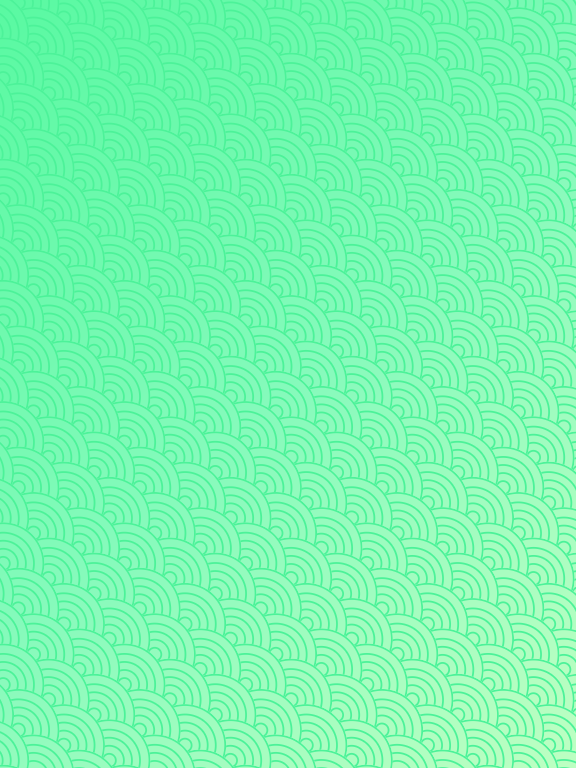
Give the GLSL for this pattern, as a WebGL 2 fragment shader.

```glsl
#version 300 es
precision highp float;
// Diagonal overlapping wave scales in fine green line over a mint gradient.

uniform vec2 u_resolution;
out vec4 fragColor;

const float SCALE_SIZE = 0.0744;           // half the scale spacing, in canvas widths
const vec2 ANCHOR = vec2(0.4526, 0.6970);  // centre of one scale
const float OUTER_RADIUS = 0.94;           // radii and widths in scale units
const float LINE_WIDTH = 0.042;

const vec3 LINE_GREEN = vec3(0.30, 0.95, 0.60);
const vec3 CORNER_GREEN = vec3(0.35, 0.975, 0.635);
const vec3 MINT = vec3(0.55, 0.98, 0.75);
const vec3 PALE_LIME = vec3(0.74, 1.00, 0.76);

// Antialiased stroke around distance zero
float stroke(float dist, float width, float pixel) {
    return clamp((0.5 * width - abs(dist)) / pixel + 0.5, 0.0, 1.0);
}

// Wide rim, then evenly spaced inner rings
float rings(float radius, float width, float pixel) {
    float mask = stroke(radius - OUTER_RADIUS, width, pixel);
    for (int i = 0; i < 4; i++) {
        float ringRadius = 0.155 + 0.188 * float(i);
        mask = max(mask, stroke(radius - ringRadius, width, pixel));
    }
    return mask;
}

// Rows are half a scale apart and alternately shifted; lower rows lie in front
float waveScales(vec2 p, float pixel) {
    float lines = 0.0;
    float baseRow = floor(2.0 * p.y);
    for (int i = 3; i >= -2; i--) {
        float row = baseRow + float(i);
        float x = mod(p.x - row + 1.0, 2.0) - 1.0;
        float radius = length(vec2(x, p.y - 0.5 * row));
        float edge = OUTER_RADIUS + 0.5 * LINE_WIDTH;
        float cover = clamp((edge - radius) / pixel + 0.5, 0.0, 1.0);
        lines = mix(lines, rings(radius, LINE_WIDTH, pixel), cover);
    }
    return lines;
}

// Green at the upper left, pale lime at the lower right
vec3 background(vec2 uv) {
    float t = 0.4 * uv.x + 0.6 * (1.0 - uv.y);
    vec3 color = mix(CORNER_GREEN, MINT, smoothstep(0.0, 1.0, t + 0.02) * 0.3 + min(1.4 * t, 0.7));
    return mix(color, PALE_LIME, clamp((t - 0.5) * 2.0, 0.0, 1.0));
}

void main() {
    vec2 uv = gl_FragCoord.xy / u_resolution;
    vec2 offset = gl_FragCoord.xy / u_resolution.x - ANCHOR;

    // Turn the rows by 45 degrees so the scales face the upper right
    vec2 p = vec2(offset.x - offset.y, offset.x + offset.y) * 0.70711 / SCALE_SIZE;
    float pixel = 1.0 / (u_resolution.x * SCALE_SIZE);

    vec3 color = mix(background(uv), LINE_GREEN, waveScales(p, pixel));
    fragColor = vec4(color, 1.0);
}
```
